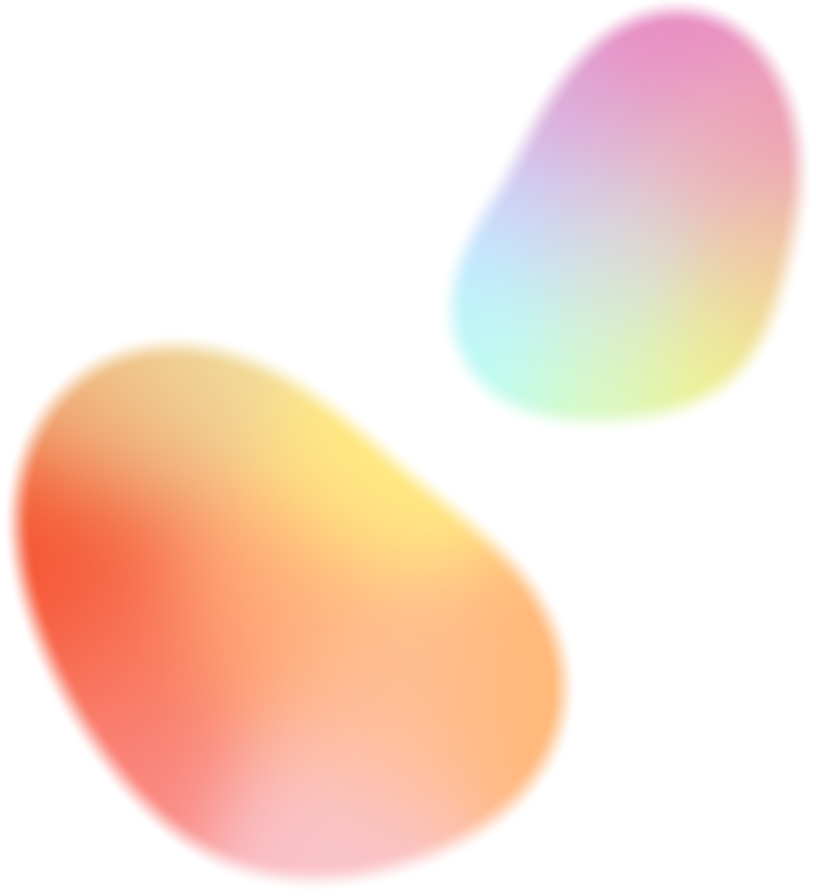
A WebGL 1 fragment shader for this background:

```glsl
precision highp float;
// Two soft-edged pebble blobs with mesh-like colour gradients on white.

uniform vec2 u_resolution;

// Coverage of a blob whose radius is a short Fourier series of the angle.
// cosines and sines hold harmonics 1 to 4, fifth holds the cosine and sine of 5.
float blob(vec2 p, float radius, vec4 cosines, vec4 sines, vec2 fifth) {
    float angle = atan(p.y, p.x);
    vec4 order = vec4(1.0, 2.0, 3.0, 4.0);
    vec4 c = cos(order * angle);
    vec4 s = sin(order * angle);
    vec2 wave5 = vec2(cos(5.0 * angle), sin(5.0 * angle));
    float r = radius + dot(cosines, c) + dot(sines, s) + dot(fifth, wave5);
    float slope = dot(order, sines * c - cosines * s)
                + 5.0 * (fifth.y * wave5.x - fifth.x * wave5.y);
    // Dividing by the slope keeps the blur equally wide all round
    float dist = (length(p) - r) / length(vec2(1.0, slope / r));
    return 1.0 - smoothstep(-0.016, 0.016, dist);
}

// Colour with its Gaussian weight in the fourth component
vec4 stop(vec2 offset, float falloff, vec3 color) {
    return vec4(color, 1.0) * exp(-falloff * dot(offset, offset));
}

vec3 warmGradient(vec2 p) {
    float k = 70.0;
    vec4 sum = stop(p - vec2(0.052, 0.375), k, vec3(0.96, 0.30, 0.16));
    sum += stop(p - vec2(0.117, 0.271), k, vec3(0.97, 0.44, 0.34));
    sum += stop(p - vec2(0.130, 0.141), k, vec3(0.98, 0.53, 0.51));
    sum += stop(p - vec2(0.365, 0.056), k, vec3(0.98, 0.77, 0.80));
    sum += stop(p - vec2(0.443, 0.219), k, vec3(1.00, 0.75, 0.59));
    sum += stop(p - vec2(0.612, 0.232), k, vec3(1.00, 0.72, 0.46));
    sum += stop(p - vec2(0.417, 0.479), k, vec3(1.00, 0.92, 0.51));
    sum += stop(p - vec2(0.286, 0.323), k, vec3(1.00, 0.67, 0.47));
    sum += stop(p - vec2(0.195, 0.596), k, vec3(0.94, 0.90, 0.65));
    sum += stop(p - vec2(0.124, 0.544), k, vec3(0.94, 0.65, 0.45));
    return sum.rgb / sum.a;
}

vec3 pastelGradient(vec2 p) {
    float k = 120.0;
    vec4 sum = stop(p - vec2(0.742, 0.967), k, vec3(0.91, 0.55, 0.77));
    sum += stop(p - vec2(0.879, 0.857), k, vec3(0.93, 0.60, 0.71));
    sum += stop(p - vec2(0.866, 0.740), k, vec3(0.94, 0.76, 0.66));
    sum += stop(p - vec2(0.846, 0.668), k, vec3(0.95, 0.86, 0.59));
    sum += stop(p - vec2(0.781, 0.577), k, vec3(0.95, 0.95, 0.53));
    sum += stop(p - vec2(0.671, 0.544), k, vec3(0.85, 0.99, 0.77));
    sum += stop(p - vec2(0.547, 0.590), k, vec3(0.75, 1.00, 0.95));
    sum += stop(p - vec2(0.521, 0.674), k, vec3(0.74, 0.94, 1.00));
    sum += stop(p - vec2(0.566, 0.772), k, vec3(0.80, 0.84, 0.99));
    sum += stop(p - vec2(0.625, 0.870), k, vec3(0.87, 0.66, 0.85));
    sum += stop(p - vec2(0.781, 0.831), k, vec3(0.92, 0.70, 0.75));
    sum += stop(p - vec2(0.703, 0.740), k, vec3(0.86, 0.83, 0.86));
    sum += stop(p - vec2(0.690, 0.648), k, vec3(0.83, 0.93, 0.86));
    return sum.rgb / sum.a;
}

void main() {
    vec2 p = gl_FragCoord.xy / u_resolution.y;

    // Large warm blob, lower left
    float warm = blob(p - vec2(0.319, 0.310), 0.2842,
        vec4(-0.0105, 0.0044, 0.0159, -0.0016),
        vec4(-0.0073, -0.0517, 0.0, -0.0025), vec2(0.0, -0.0031));

    // Small pastel blob, upper right
    float pastel = blob(p - vec2(0.710, 0.753), 0.2026,
        vec4(0.0029, -0.0233, -0.0039, -0.0034),
        vec4(-0.0090, 0.0310, -0.0111, 0.0005), vec2(0.0029, 0.0012));

    vec3 color = mix(vec3(1.0), warmGradient(p), warm);
    color = mix(color, pastelGradient(p), pastel);
    gl_FragColor = vec4(color, 1.0);
}
```
